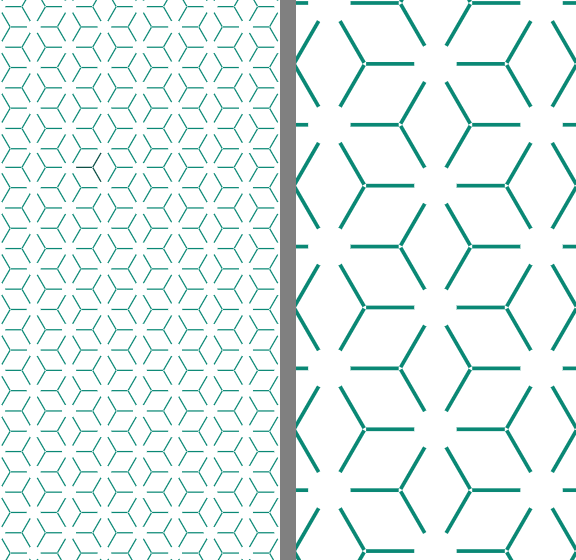
Left: the whole. Right: its middle third, enlarged.
A Shadertoy shader for this pattern:

```glsl
// Teal three-armed stars in staggered mirrored pairs on white, with a seam between two sheets.

const float WIDTH_UNITS = 384.0;              // canvas width in design units
const vec2 PITCH = vec2(97.0, 27.84);         // pair spacing, row spacing
const vec2 FIRST_PAIR = vec2(46.25, 9.1);     // centre of the top left pair
const float PAIR_HALF_GAP = 16.2;             // pair centre to star centre
const float ARM_START = 0.6;                  // leaves a tiny notch at the joint
const float ARM_END = 22.6;
const float LINE_WIDTH = 1.7;
const float SEAM_ROW = 8.0;                   // first row of the lower sheet
const float SEAM_SHIFT = 2.3;                 // lower sheet sits this much higher
const float DARK_COLUMN = 1.0;                // left star of this pair is darker

const vec3 PAPER = vec3(1.0);
const vec3 TEAL = vec3(0.04, 0.535, 0.46);
const vec3 DARK_TEAL = vec3(0.03, 0.30, 0.26);

// Signed distance to a flat-ended arm leaving the origin along dir
float armDistance(vec2 p, vec2 dir, float start, float end, float width) {
    float along = dot(p, dir);
    float across = dot(p, vec2(-dir.y, dir.x));
    return max(abs(across) - 0.5 * width,
               abs(along - 0.5 * (start + end)) - 0.5 * (end - start));
}

// Three arms at 120 degrees, one pointing right
float starDistance(vec2 p, float width) {
    p.y = abs(p.y);
    float level = armDistance(p, vec2(1.0, 0.0), ARM_START, ARM_END, width);
    float slanted = armDistance(p, vec2(-0.5, 0.8660254), ARM_START, ARM_END, width);
    return min(level, slanted);
}

float coverage(float dist, float pixel) {
    return clamp(0.5 - dist / pixel, 0.0, 1.0);
}

// Height of a row's centre line, measured down from the top
float rowHeight(float row) {
    return FIRST_PAIR.y + row * PITCH.y - SEAM_SHIFT * step(SEAM_ROW, row);
}

void mainImage(out vec4 fragColor, in vec2 fragCoord) {
    float pixel = WIDTH_UNITS / iResolution.x;
    vec2 p = vec2(fragCoord.x, iResolution.y - fragCoord.y) * pixel;
    float nearestRow = floor((p.y - FIRST_PAIR.y) / PITCH.y + 0.5);
    vec3 color = PAPER;

    // Arms reach into neighbouring rows
    for (int i = -1; i <= 1; i++) {
        float row = nearestRow + float(i);
        float stagger = 0.5 * mod(row, 2.0);
        float column = (p.x - FIRST_PAIR.x) / PITCH.x - stagger;
        float pairIndex = floor(column + 0.5);
        float x = (column - pairIndex) * PITCH.x;

        // Mirror one star into a pair
        vec2 local = vec2(abs(x) - PAIR_HALF_GAP, p.y - rowHeight(row));
        float ink = coverage(starDistance(local, LINE_WIDTH), pixel);

        // A single star on the seam is inked darker
        bool isDark = row == SEAM_ROW && pairIndex == DARK_COLUMN && x < 0.0;
        color = mix(color, isDark ? DARK_TEAL : TEAL, ink);
    }

    fragColor = vec4(color, 1.0);
}
```
